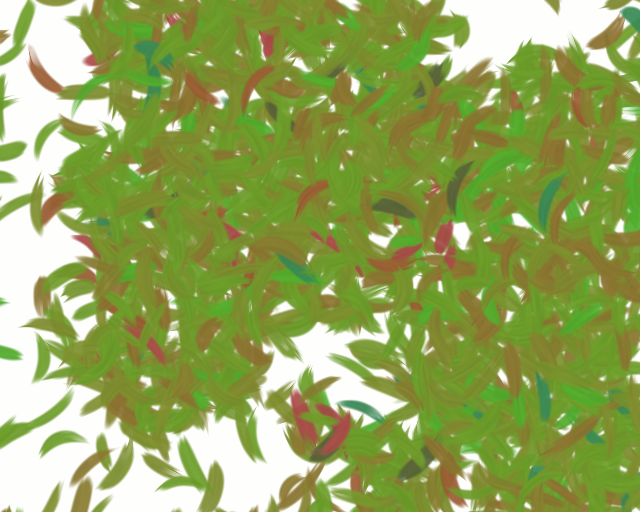
A Shadertoy shader for this pattern:

```glsl
// Leafy brush strokes in greens, olives and browns on a white ground.
// Stacked jittered grids each hold one bent, bristly stroke per cell;
// a low-frequency noise thins the strokes out to leave white clearings.

const int LAYERS = 9;
const float CELL = 0.075;            // grid pitch in canvas heights
const vec2 LAYER_SHIFT = vec2(17.31, 41.17);

const vec3 PAPER = vec3(0.995, 0.995, 0.99);
const vec3 GREEN = vec3(0.42, 0.61, 0.16);
const vec3 OLIVE = vec3(0.49, 0.55, 0.18);
const vec3 BROWN = vec3(0.55, 0.44, 0.19);
const vec3 RUST = vec3(0.60, 0.36, 0.20);
const vec3 RED = vec3(0.66, 0.29, 0.28);
const vec3 TEAL = vec3(0.22, 0.53, 0.33);
const vec3 MOSS = vec3(0.34, 0.38, 0.22);
const vec3 BRIGHT = vec3(0.32, 0.67, 0.17);

float hash(vec2 p) {
    return fract(sin(dot(p, vec2(127.1, 311.7))) * 43758.5453);
}

float noise(vec2 p) {
    vec2 i = floor(p), f = fract(p);
    f = f * f * (3.0 - 2.0 * f);
    float low = mix(hash(i), hash(i + vec2(1, 0)), f.x);
    float high = mix(hash(i + vec2(0, 1)), hash(i + vec2(1, 1)), f.x);
    return mix(low, high, f.y);
}

// Chance that a stroke exists at p, falling off at the left and right rims
float density(vec2 p, float aspect) {
    float clumps = 0.7 * noise(p * 4.5 + 3.7) + 0.3 * noise(p * 10.0 + 21.3);
    float rim = smoothstep(-0.02, 0.05, min(p.x, aspect - p.x));
    return mix(0.10, 1.0, smoothstep(0.29, 0.56, clumps)) * mix(0.35, 1.0, rim);
}

// Mostly green to brown, with a few accents
vec3 strokeColor(float shade, float accent) {
    vec3 color = mix(GREEN, OLIVE, smoothstep(0.25, 0.62, shade));
    color = mix(color, BROWN, smoothstep(0.68, 0.98, shade));
    if (accent < 0.012) return RED;
    if (accent < 0.030) return TEAL;
    if (accent < 0.042) return MOSS;
    if (accent < 0.072) return RUST;
    if (accent < 0.125) return BRIGHT;
    return color;
}

// Coverage (x) and bristle value (y) of a bent stroke lying along the x axis
vec2 stroke(vec2 q, vec2 halfSize, float bend, float dry, float seed, float soft) {
    q.y += bend * (q.x * q.x / halfSize.x - 0.35 * halfSize.x);
    float along = q.x / halfSize.x;
    float across = q.y / halfSize.y;
    float bristle = noise(vec2(q.x * 24.0, q.y * 210.0) + seed * 57.0);
    float tail = smoothstep(-0.1, 1.0, along);

    // Ragged tail, rounder head
    float reach = abs(along) + (bristle - 0.45) * mix(0.15, 0.6, tail);
    reach = max(reach, 0.0);
    float edge = (across * across + reach * reach * reach - 1.0) * 0.5 * halfSize.y;
    float cover = 1.0 - smoothstep(-soft, soft, edge);

    // Dry streaks where the paint runs out
    cover *= mix(1.0, smoothstep(0.2, 0.6, bristle), dry * tail);
    return vec2(cover, bristle);
}

// Paints the stroke owned by one grid cell over the given color
vec3 paintCell(vec3 under, vec2 p, vec2 cell, vec2 shift, float layer,
               float aspect, float soft) {
    vec2 id = cell + layer * LAYER_SHIFT;
    vec2 jitter = vec2(hash(id + 0.13), hash(id + 0.29));
    vec2 center = (cell + jitter) * CELL - shift;
    vec2 q = p - center;
    if (dot(q, q) > CELL * CELL * 1.1) return under;
    if (hash(id + 0.41) > density(center, aspect)) return under;

    float angle = 6.2832 * hash(id + 0.57);
    float c = cos(angle), s = sin(angle);
    q = vec2(c * q.x + s * q.y, c * q.y - s * q.x);

    vec2 halfSize = vec2(mix(0.032, 0.066, hash(id + 0.63)),
                         mix(0.009, 0.017, hash(id + 0.71)));
    float bend = mix(-0.42, 0.42, hash(id + 0.79));
    float dry = smoothstep(0.45, 1.0, hash(id + 0.83));
    vec2 mark = stroke(q, halfSize, bend, dry, hash(id + 0.91), soft);

    vec3 color = strokeColor(hash(id + 0.37), hash(id + 0.19));
    color *= 0.96 + 0.08 * mark.y;
    return mix(under, color, 0.93 * mark.x);
}

void mainImage(out vec4 fragColor, in vec2 fragCoord) {
    vec2 p = fragCoord / iResolution.y;
    float aspect = iResolution.x / iResolution.y;
    float soft = max(0.0032, 1.0 / iResolution.y);

    vec3 color = PAPER;
    for (int k = 0; k < LAYERS; k++) {
        float layer = float(k) + 1.0;
        vec2 shift = CELL * fract(layer * vec2(0.618, 0.382));
        vec2 home = floor((p + shift) / CELL);
        for (int j = -1; j <= 1; j++)
            for (int i = -1; i <= 1; i++)
                color = paintCell(color, p, home + vec2(i, j), shift, layer, aspect, soft);
    }
    fragColor = vec4(color, 1.0);
}
```
